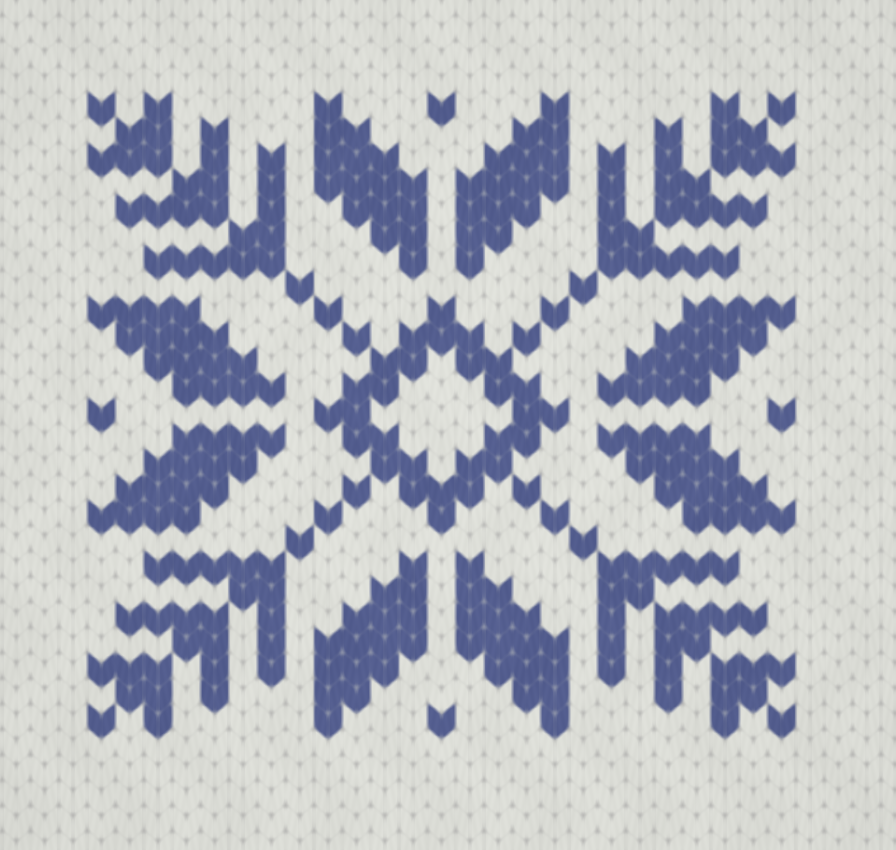
A Shadertoy shader for this pattern:

```glsl
const vec2 CENTER = vec2(0.4928, 0.5117);  // middle stitch of the motif
const vec2 STITCH = vec2(0.03164, 0.0300); // stitch size on the canvas
const float SLANT = 0.95;                  // rise of each leg of a stitch
const float SOFTNESS = 0.0042;             // width of the smoothing filter
const int TAPS = 4;                        // filter samples per axis
const float FIBRE = 0.012;                 // strength of the yarn texture
const float VIGNETTE = 0.07;
const vec3 CREAM = vec3(0.875, 0.88, 0.855);
const vec3 CREAM_GAP = vec3(0.735, 0.735, 0.725);
const vec3 BLUE = vec3(0.325, 0.365, 0.56);
const vec3 BLUE_GAP = vec3(0.55, 0.575, 0.66);

// Motif with eightfold symmetry, indexed by stitch offset from the middle
bool isBlue(vec2 cell) {
    vec2 a = abs(cell);
    float near = min(a.x, a.y);
    float far = max(a.x, a.y);
    float sum = near + far;
    float gap = far - near;
    if (far > 12.5) return false;

    bool diamond = sum > 2.5 && sum < 4.5;
    bool diagonal = gap < 0.5 && near > 2.5;
    bool petal = near > 0.5 && near < 4.5 && gap > 4.5 && gap < 8.5;
    bool branch = near > 5.5 && mod(near + 0.5, 2.0) < 1.0
               && far < 7.25 + 0.5 * near;
    bool tip = near < 0.5 && far > 11.5;
    return diamond || diagonal || petal || branch || tip;
}

// Two slanted, rounded legs form each V of the knit
vec3 knit(vec2 uv) {
    vec2 p = (uv - CENTER) / STITCH;
    float column = floor(p.x + 0.5);
    float side = abs(p.x - column);
    float y = p.y - SLANT * (side - 0.25);
    float row = floor(y + 0.5);
    vec2 leg = vec2((side - 0.25) * 4.0, (y - row) * 2.0);

    vec2 rounded = leg * leg;
    float shape = dot(rounded, rounded);
    float yarn = 1.0 - smoothstep(0.75, 1.2, shape);

    bool blue = isBlue(vec2(column, row));
    vec3 color = mix(blue ? BLUE_GAP : CREAM_GAP, blue ? BLUE : CREAM, yarn);
    float strands = sin(leg.x * 7.0 + leg.y * 2.0 + row * 2.3)
                  + 0.6 * sin(p.x * 1.7 + 2.0 * sin(p.y * 0.9));
    return color + FIBRE * strands * yarn;
}

void mainImage(out vec4 fragColor, in vec2 fragCoord) {
    vec2 uv = fragCoord / iResolution.xy;
    vec2 width = max(vec2(SOFTNESS), 1.0 / iResolution.xy);

    // Box filter softens the wool and smooths every edge
    vec3 color = vec3(0.0);
    for (int j = 0; j < TAPS; j++) {
        for (int i = 0; i < TAPS; i++) {
            vec2 offset = (vec2(i, j) + 0.5) / float(TAPS) - 0.5;
            color += knit(uv + offset * width);
        }
    }
    color /= float(TAPS * TAPS);

    // Slight falloff toward the corners
    vec2 fromMiddle = uv - 0.5;
    color *= 1.0 - VIGNETTE * dot(fromMiddle, fromMiddle);
    fragColor = vec4(color, 1.0);
}
```
